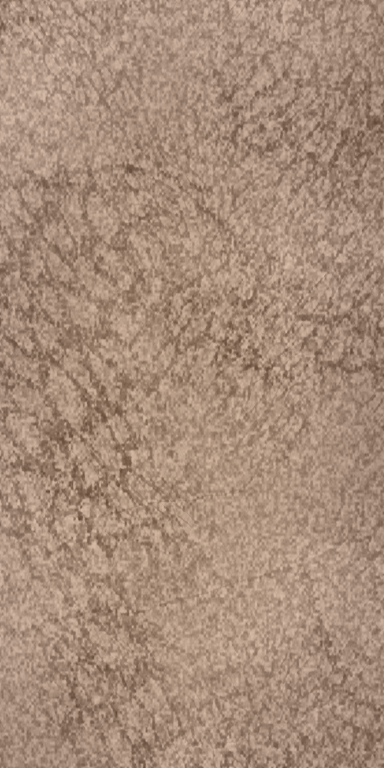
Give the GLSL for this texture, as a WebGL 2 fragment shader.

```glsl
#version 300 es
precision highp float;
// Soft brown suede hide with speckled nap, slanted creases and uneven light.

#define HIDE_COLOUR vec3(0.721, 0.618, 0.548)
#define TONE_TINT vec3(1.0, 0.98, 0.96)
#define GRAIN_FREQ vec2(165.0, 125.0)
#define GRAIN_CONTRAST 0.28
#define CREASE_FREQ vec2(6.5, 16.0)
#define FINE_FREQ vec2(15.0, 33.0)
#define CREASE_DEPTH 0.145
#define FINE_DEPTH 0.095
#define WRINKLE_DEPTH 0.06
#define LEFT_SLANT -0.92
#define RIGHT_SLANT 1.02
#define LIGHT_VARIATION 0.12

uniform vec2 u_resolution;
out vec4 fragColour;

// Integer hash giving two values in 0..1 per lattice cell
vec2 hash2(vec2 cell) {
    uvec2 v = uvec2(ivec2(cell)) * 1664525u + 1013904223u;
    v.x += v.y * 1664525u;
    v.y += v.x * 1664525u;
    v ^= v >> 16u;
    v.x += v.y * 1664525u;
    v.y += v.x * 1664525u;
    v ^= v >> 16u;
    return vec2(v & 65535u) / 65535.0;
}

float noise(vec2 p) {
    vec2 i = floor(p), f = fract(p);
    f = f * f * (3.0 - 2.0 * f);
    float low = mix(hash2(i).x, hash2(i + vec2(1, 0)).x, f.x);
    float high = mix(hash2(i + vec2(0, 1)).x, hash2(i + vec2(1, 1)).x, f.x);
    return mix(low, high, f.y);
}

// Distance gap between the two nearest cell centres: zero on cell borders
float cellGap(vec2 p) {
    vec2 i = floor(p), f = fract(p);
    float nearest = 9.0, second = 9.0;
    for (int y = -1; y <= 1; y++) {
        for (int x = -1; x <= 1; x++) {
            vec2 o = vec2(x, y);
            float d = length(o + 0.1 + 0.8 * hash2(i + o) - f);
            second = min(second, max(nearest, d));
            nearest = min(nearest, d);
        }
    }
    return second - nearest;
}

// Coordinates whose x axis runs along the given angle
vec2 along(vec2 p, float angle) {
    vec2 dir = vec2(cos(angle), sin(angle));
    return vec2(dot(p, dir), dot(p, vec2(-dir.y, dir.x)));
}

// Ragged crease network stretched along one direction
float creases(vec2 p, float angle, vec2 freq, float ragged) {
    float gap = cellGap(along(p, angle) * freq + 40.0);
    return 1.0 - smoothstep(0.04, 0.36, gap + ragged);
}

void main() {
    vec2 p = gl_FragCoord.xy / u_resolution.x;
    float top = u_resolution.y / u_resolution.x;
    float height = p.y / top;

    // Nap: three sizes of speckle, slightly taller than wide
    float grain = 0.60 * noise(p * GRAIN_FREQ)
                + 0.22 * noise(p * GRAIN_FREQ * 0.5 + 17.0)
                + 0.18 * noise(p * GRAIN_FREQ * 1.7 + 51.0) - 0.5;

    // Bend the hide so that the creases wander
    vec2 bend = vec2(noise(p * 5.0 + 3.0), noise(p * 5.0 + 29.0)) - 0.5;
    vec2 flutter = vec2(noise(p * 24.0 + 7.0), noise(p * 24.0 + 61.0)) - 0.5;
    vec2 q = p + 0.07 * bend + 0.012 * flutter;

    // Creases lean one way on the left and the other on the right
    float side = smoothstep(0.45, 0.70, p.x + 0.5 * (noise(p * 2.6 + 11.0) - 0.5));
    float ragged = 0.5 * grain;
    float coarse = mix(creases(q, LEFT_SLANT, CREASE_FREQ, ragged),
                       creases(q, RIGHT_SLANT, CREASE_FREQ * 1.25, ragged), side);
    float fine = mix(creases(q + 5.0, LEFT_SLANT - 0.15, FINE_FREQ, ragged),
                     creases(q + 5.0, RIGHT_SLANT, FINE_FREQ, ragged), side);

    // Where the hide is creased most: a fold low on the left, and patches
    float fold = (1.0 - smoothstep(0.25, 0.60, p.x)) * smoothstep(0.15, 0.32, height)
               * (1.0 - smoothstep(0.55, 0.72, height));
    float patches = smoothstep(0.30, 0.75, noise(p * 3.5 + 83.0));
    float coarseMask = clamp(0.12 + 0.50 * patches + 0.65 * fold, 0.0, 1.0);
    float fineMask = 0.35 + 0.55 * smoothstep(0.25, 0.75, noise(p * 4.5 + 37.0));

    // A few long shallow wrinkles, nearly level
    float level = abs(noise(along(q, 0.25) * vec2(1.6, 4.5) + 9.0) - 0.5);
    float wrinkle = 1.0 - smoothstep(0.0, 0.035, level + 0.06 * grain);

    // Broad light: blotches, a dim right edge and a dim lower end
    float light = LIGHT_VARIATION * (0.6 * noise(p * 2.3 + 71.0)
                + 0.4 * noise(p * 6.0 + 23.0) - 0.5);
    light -= 0.055 * smoothstep(0.70, 1.0, p.x) + 0.03 * (1.0 - smoothstep(0.0, 0.3, height));
    light += 0.03 * smoothstep(0.65, 1.0, height) * (1.0 - p.x);

    float tone = light + GRAIN_CONTRAST * grain
               - CREASE_DEPTH * coarse * coarseMask
               - FINE_DEPTH * fine * fineMask
               - WRINKLE_DEPTH * wrinkle;

    // The middle is a touch warmer than the ends
    float warmth = 0.012 * (1.0 - smoothstep(0.1, 0.6, length(vec2(p.x - 0.45, height - 0.42))));
    vec3 colour = HIDE_COLOUR + tone * TONE_TINT + warmth * vec3(1.0, 0.6, -0.6);
    fragColour = vec4(clamp(colour, 0.0, 1.0), 1.0);
}
```
